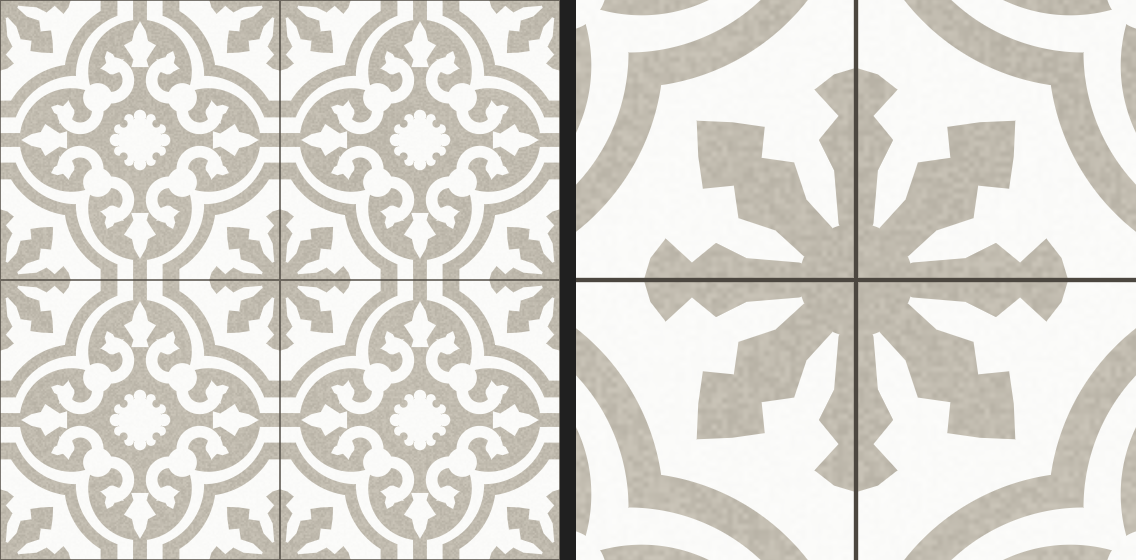
Left: the whole. Right: its middle third, enlarged.
Give the GLSL for this pattern, as a Shadertoy shader.

```glsl
// Encaustic cement tiles, two by two: a beige and white quatrefoil with scrolls.
// Each tile is folded eightfold, then built from signed distances to circles,
// strips and mirrored polygons; wrapped hash noise adds a fine grain.

const float REPEATS = 2.0;
const float SIDE = 384.0;          // length units along one tile side
const float HALF_SIDE = 0.5 * SIDE;
const vec3 WHITE = vec3(0.982, 0.982, 0.975);
const vec3 BEIGE = vec3(0.755, 0.733, 0.685);
const vec3 JOINT = vec3(0.30, 0.28, 0.25);

// Half outlines as (along, aside), starting and ending on the mirror axis
const vec2 FLEUR[8] = vec2[8](vec2(163, 0), vec2(149, 8), vec2(136, 11), vec2(130, 22),
                              vec2(118, 14), vec2(110, 9), vec2(100, 12), vec2(100, 0));
const vec2 BUD[8] = vec2[8](vec2(28, 0), vec2(21, 6), vec2(13, 7), vec2(9, 17),
                            vec2(2, 11), vec2(-3, 8), vec2(-5, 4), vec2(-5, 0));
const vec2 EDGE_ARM[8] = vec2[8](vec2(97, 0), vec2(94, 10), vec2(87, 19), vec2(75, 8),
                                 vec2(64, 17), vec2(50, 10), vec2(26, 8), vec2(0, 0));
const vec2 DIAGONAL_ARM[8] = vec2[8](vec2(103, 0), vec2(91, 11), vec2(79, 20), vec2(70, 9),
                                     vec2(58, 18), vec2(42, 10), vec2(20, 9), vec2(0, 0));

float hash(vec2 p) {
    return fract(sin(dot(p, vec2(127.1, 311.7))) * 43758.5453);
}

// Value noise that wraps after a whole number of cells
float wrappedNoise(vec2 uv, float cells) {
    vec2 p = uv * cells, i = floor(p), f = fract(p);
    f = f * f * (3.0 - 2.0 * f);
    vec2 a = mod(i, cells), b = mod(i + 1.0, cells);
    return mix(mix(hash(a), hash(vec2(b.x, a.y)), f.x),
               mix(hash(vec2(a.x, b.y)), hash(b), f.x), f.y);
}

float circle(vec2 p, vec2 center, float radius) {
    return length(p - center) - radius;
}

float cut(float shape, float hole) {
    return max(shape, -hole);
}

// Distance to a polygon mirrored in the x axis
float mirroredPolygon(vec2 p, vec2 outline[8]) {
    p.y = abs(p.y);
    float nearest = 1e6, side = 1.0;
    for (int i = 0; i < 7; i++) {
        vec2 a = outline[i], e = outline[i + 1] - a, w = p - a;
        vec2 d = w - e * clamp(dot(w, e) / dot(e, e), 0.0, 1.0);
        nearest = min(nearest, dot(d, d));
        bvec3 c = bvec3(p.y >= a.y, p.y < a.y + e.y, e.x * w.y > e.y * w.x);
        if (all(c) || !any(c)) side = -side;
    }
    return side * sqrt(nearest);
}

// Coordinates along and across a unit direction
vec2 alongFrame(vec2 p, vec2 direction) {
    return vec2(dot(p, direction), dot(p, vec2(-direction.y, direction.x)));
}

// Circular lobe that opens into a straight channel at the tile edge
float lobeChannel(vec2 q, float radius, float halfWidth) {
    float channel = max(q.y - halfWidth, 88.0 - q.x);
    return min(circle(q, vec2(88, 0), radius), channel);
}

// White curl around a dark ball, open on its outer side
float scroll(vec2 q) {
    vec2 p = q - vec2(82, 40);
    float ring = abs(length(p) - 24.0) - 8.0;
    vec2 s = alongFrame(p, normalize(vec2(0.42, 0.91)));
    float opening = abs(s.y) * 0.5 - s.x * 0.866;
    float bud = mirroredPolygon(alongFrame(q - vec2(96, 35), normalize(vec2(0.93, 0.37))), BUD);
    return min(cut(ring, opening), bud);
}

float medallion(vec2 q) {
    float body = min(length(q) - 30.0, circle(q, vec2(33, 0), 8.5));
    body = min(body, circle(q, vec2(29, 15), 6.5));
    return cut(body, circle(q, vec2(22.5), 5.5));
}

float cornerOrnament(vec2 c) {
    float arms = min(mirroredPolygon(c.yx, EDGE_ARM),
                     mirroredPolygon(alongFrame(c, vec2(0.70711)), DIAGONAL_ARM));
    return min(arms, length(c) - 26.0);
}

// Distance to the beige inlay; q is folded so that q.x >= q.y >= 0
float inlay(vec2 q) {
    float band = cut(lobeChannel(q, 104.0, 54.0), lobeChannel(q, 88.0, 31.0));
    float bar = max(q.y - 9.5, 150.0 - q.x);
    float heart = min(min(circle(q, vec2(94, 0), 71.0), length(q) - 60.0), bar);
    float white = min(scroll(q), circle(q, vec2(58), 20.0));
    white = min(white, min(mirroredPolygon(q, FLEUR), medallion(q)));
    return min(min(band, cut(heart, white)), cornerOrnament(HALF_SIDE - q));
}

float coverage(float d, float pixel) {
    return clamp(0.5 - d / pixel, 0.0, 1.0);
}

void mainImage(out vec4 fragColor, in vec2 fragCoord) {
    vec2 uv = fragCoord / iResolution.xy;
    float pixel = REPEATS * SIDE / min(iResolution.x, iResolution.y);
    vec2 q = abs(fract(uv * REPEATS) - 0.5) * SIDE;
    if (q.y > q.x) q = q.yx;

    // Fine speckle and faint broad shading
    float grain = wrappedNoise(uv, 320.0) - 0.5;
    float shade = wrappedNoise(uv, 6.0) - 0.5;
    vec3 beige = BEIGE + 0.075 * grain + 0.02 * shade;
    vec3 white = WHITE + 0.012 * grain;

    vec3 color = mix(white, beige, coverage(inlay(q), pixel));
    color = mix(color, JOINT, coverage(HALF_SIDE - q.x - 1.0, pixel));
    fragColor = vec4(color, 1.0);
}
```
